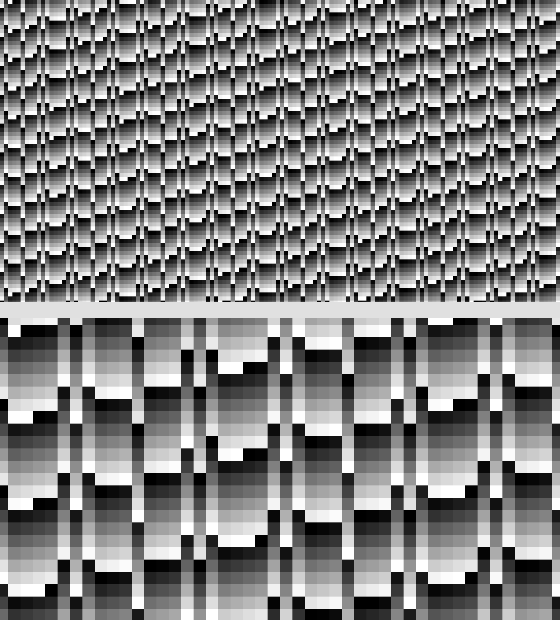
Top, the full canvas; bottom, a detail of the centre.
A WebGL 1 fragment shader for this pattern:

```glsl
precision highp float;
// Grey mosaic: stepped dark-to-light bands climbing to the right, broken by a few shifted columns.

uniform vec2 u_resolution;

// One where the column's place in its group equals the given one, else zero.
float isAt(float place, float wanted) {
    return 1.0 - step(0.5, abs(place - wanted));
}

// Rows by which a column is lifted: groups of 10 and 7 columns each start with a pair
// of peaks around a shallow dip; the longer group also holds one deep notch.
float columnLift(float column) {
    float cycle = mod(column + 1.0, 17.0);
    float place = cycle - 10.0 * step(9.5, cycle);
    float peaks = 2.0 * isAt(place, 0.0) + 1.7 * isAt(place, 2.0);
    float dips = isAt(place, 1.0) + 3.0 * isAt(cycle, 6.0);
    return peaks - dips;
}

// Grey of one cell: a sawtooth from black at the band's top edge to white below.
float cellShade(vec2 cell) {
    float climb = cell.x * 4.0 / 17.0;
    float ramp = fract((cell.y + climb + columnLift(cell.x) - 0.5) / 7.1);
    return clamp(1.08 * ramp - 0.04, 0.0, 1.0);
}

void main() {
    float cellSize = u_resolution.x / 136.0;
    float shade = 0.0;

    // Average a tight 3 by 3 grid of samples to smooth the cell edges.
    for (int i = 0; i < 3; i++) {
        for (int j = 0; j < 3; j++) {
            vec2 point = gl_FragCoord.xy + (vec2(float(i), float(j)) - 1.0) * 0.2;
            point.y = u_resolution.y - point.y; // rows count down from the top
            shade += cellShade(floor(point / cellSize));
        }
    }

    gl_FragColor = vec4(vec3(shade / 9.0), 1.0);
}
```
